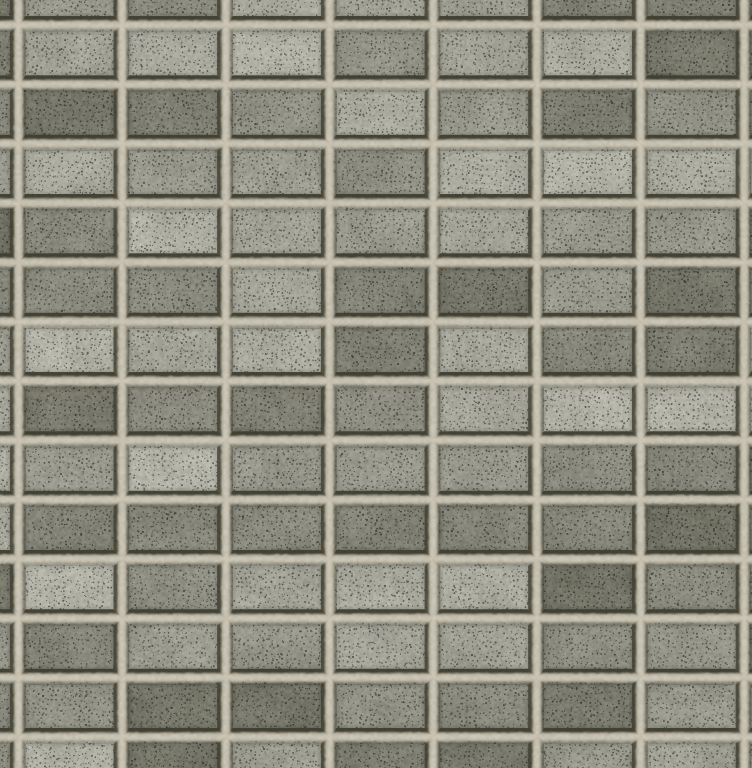
This texture is drawn by a WebGL 1 fragment shader. Its source:

```glsl
precision highp float;
// Stacked wall of grey-green speckled tiles with pale, rounded grout.
// Each grid cell holds a bevelled face: the inset from the grout decides the
// shading per side, hashes give the tile tone, and jittered dots the specks.

uniform vec2 u_resolution;

// Lengths are fractions of the canvas height.
const vec2 PITCH = vec2(0.1350, 0.07725);     // tile plus joint
const vec2 ORIGIN = vec2(0.0241, 0.0404);     // first joint crossing
const vec2 INSET_LOW = vec2(0.0092, 0.0118);  // face inset: left, bottom
const vec2 INSET_HIGH = vec2(0.0114, 0.0090); // face inset: right, top
const vec4 SIDE_SHADE = vec4(0.45, 0.95, 0.82, 0.18); // left, bottom, right, top
const float GROUT_HALF = 0.0062;
const float GROUT_SOFT = 0.0024;
const float SPECK_CELL = 0.0062;
const float SPECK_RADIUS = 0.0014;
const float SPECK_CHANCE = 0.55;

const vec3 TILE_DARK = vec3(0.45, 0.45, 0.40);
const vec3 TILE_LIGHT = vec3(0.70, 0.70, 0.655);
const vec3 SHADOW = vec3(0.24, 0.24, 0.19);
const vec3 GROUT_CORE = vec3(0.78, 0.76, 0.695);
const vec3 GROUT_EDGE = vec3(0.67, 0.65, 0.58);

float hash(vec2 p) {
  return fract(sin(dot(p, vec2(127.1, 311.7))) * 43758.5);
}

float noise(vec2 p) {
  vec2 i = floor(p);
  vec2 f = fract(p);
  f = f * f * (3.0 - 2.0 * f);
  return mix(mix(hash(i), hash(i + vec2(1.0, 0.0)), f.x),
             mix(hash(i + vec2(0.0, 1.0)), hash(i + vec2(1.0, 1.0)), f.x), f.y);
}

// Coverage of dark specks from two rotated grids of jittered dots.
float specks(vec2 p, float pixel) {
  float cover = 0.0;
  for (int i = 0; i < 2; i++) {
    float layer = float(i);
    float angle = 0.5 + 1.1 * layer;
    float c = cos(angle);
    float s = sin(angle);
    vec2 g = mat2(c, s, -s, c) * p / SPECK_CELL + 37.0 * layer;
    vec2 id = floor(g);
    vec2 centre = 0.25 + 0.5 * vec2(hash(id + 3.1), hash(id + 7.7));
    float radius = SPECK_RADIUS * mix(0.5, 1.0, hash(id + 11.3));
    float d = length(fract(g) - centre) * SPECK_CELL - radius;
    float present = step(hash(id + 19.9), SPECK_CHANCE);
    float strength = mix(0.4, 1.0, hash(id + 23.5));
    cover = max(cover, present * strength * (1.0 - smoothstep(-0.5 * pixel, 0.5 * pixel, d)));
  }
  return cover;
}

void main() {
  float pixel = 1.0 / u_resolution.y;
  vec2 p = gl_FragCoord.xy * pixel;
  vec2 cell = (p - ORIGIN) / PITCH;
  vec2 id = floor(cell);
  vec2 q = fract(cell) * PITCH;

  // Tile face: own tone, cloudy mottling, fine grain and specks
  vec3 face = mix(TILE_DARK, TILE_LIGHT, hash(id + 5.3));
  face += 0.06 * (noise(p * 28.0 + 9.0 * id) - 0.5);
  face += 0.08 * (noise(p * 330.0) - 0.5);
  face *= 1.0 - 0.48 * specks(p, pixel);

  // Bevel: shaded by side, blended across the mitred corners
  vec4 depth = vec4(INSET_LOW - q, q - (PITCH - INSET_HIGH));
  float outside = max(max(depth.x, depth.y), max(depth.z, depth.w));
  vec4 weight = max(depth, 0.0) + 0.0001;
  weight *= weight;
  float shade = dot(weight, SIDE_SHADE) / dot(weight, vec4(1.0));
  vec3 bevel = mix(face * 0.95, SHADOW, shade);
  face *= 1.0 - 0.10 * smoothstep(-0.006, 0.0, outside);
  vec3 color = mix(face, bevel, smoothstep(-0.6 * pixel, 0.6 * pixel, outside));

  // Grout: pale core falling off to a tan, slightly worn edge
  vec2 toJoint = min(q, PITCH - q);
  float joint = min(toJoint.x, toJoint.y);
  float wear = 0.0012 * (noise(p * 180.0) - 0.5);
  vec3 grout = mix(GROUT_CORE, GROUT_EDGE, smoothstep(0.001, GROUT_HALF, joint));
  grout += 0.05 * (noise(p * 260.0 + 40.0) - 0.5);
  float tile = smoothstep(GROUT_HALF - GROUT_SOFT, GROUT_HALF + GROUT_SOFT, joint + wear);

  gl_FragColor = vec4(mix(grout, color, tile), 1.0);
}
```
